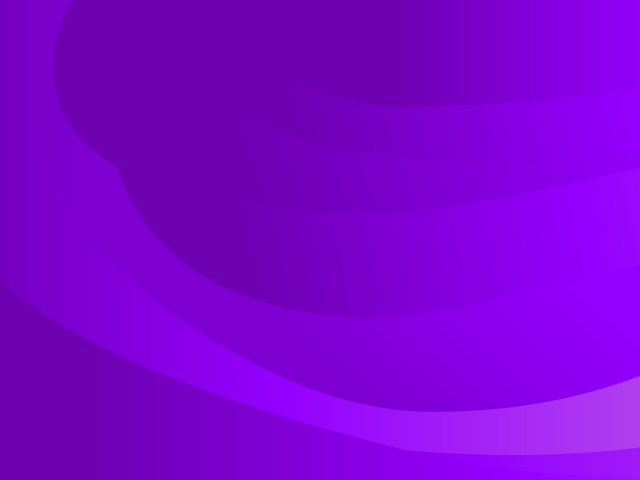
Write a Shadertoy shader that draws this background.

```glsl
const vec3 DEEP_PURPLE = vec3(0.435, 0.0, 0.70);
const vec3 VIVID_VIOLET = vec3(0.58, 0.0, 1.0);
const vec3 PALE_ORCHID = vec3(0.69, 0.24, 0.94);

// Each edge is two quadratic arcs sharing the middle point
const vec2 FLOOR_EDGE[5] = vec2[5](vec2(0.0, 0.42), vec2(0.143, 0.226),
    vec2(0.638, 0.061), vec2(0.84, 0.04), vec2(1.0, 0.068));
const vec2 RIBBON_EDGE[5] = vec2[5](vec2(0.029, 1.0), vec2(0.036, 0.583),
    vec2(0.221, 0.398), vec2(0.461, 0.142), vec2(0.677, 0.142));
const vec2 RIBBON_TAIL[3] = vec2[3](vec2(0.677, 0.142), vec2(0.853, 0.142), vec2(1.0, 0.217));
const vec2 BOWL_EDGE[5] = vec2[5](vec2(0.182, 0.653), vec2(0.26, 0.354),
    vec2(0.573, 0.337), vec2(0.664, 0.337), vec2(1.0, 0.448));
// The side of the bowl is stored as (height, x)
const vec2 BOWL_SIDE[5] = vec2[5](vec2(0.653, 0.182), vec2(0.731, 0.083),
    vec2(0.858, 0.083), vec2(0.934, 0.083), vec2(1.0, 0.115));
const vec2 LOW_FOLD[5] = vec2[5](vec2(0.352, 0.592), vec2(0.456, 0.556),
    vec2(0.547, 0.556), vec2(0.716, 0.556), vec2(1.0, 0.651));
const vec2 MID_FOLD[5] = vec2[5](vec2(0.39, 0.757), vec2(0.521, 0.66),
    vec2(0.768, 0.66), vec2(0.9, 0.66), vec2(1.0, 0.685));
const vec2 HIGH_FOLD[5] = vec2[5](vec2(0.482, 0.821), vec2(0.56, 0.778),
    vec2(0.638, 0.778), vec2(0.781, 0.778), vec2(1.0, 0.814));
const vec2 SLIVER[3] = vec2[3](vec2(0.638, 0.061), vec2(0.78, 0.01), vec2(1.0, 0.005));

// Linear shades: base, slope along x, slope along y
const vec3 FLOOR_SHADE = vec3(-0.22, 1.54, 0.0);
const vec3 RIBBON_SHADE = vec3(0.18, 1.84, 0.0);
const vec3 RIM_SHADE = vec3(-0.362, 1.075, 0.922);
const vec3 RIM_CAP = vec3(0.2, 1.38, 0.0);
const float RIM_MIN = 0.38;
const vec3 BOWL_SHADE = vec3(-0.863, 1.87, 0.281);
const vec3 LOW_SHADE = vec3(-0.87, 1.536, 0.403);
const vec3 MID_SHADE = vec3(-1.18, 1.87, 0.421);
const vec3 TOP_SHADE = vec3(-1.55, 2.48, 0.0);
const float SLIVER_GAIN = 0.1;

// Height of a quadratic arc over x, held flat past its ends
float arcHeight(float x, vec2 a, vec2 b, vec2 c) {
    float run = clamp(x, a.x, c.x) - a.x;
    float lead = b.x - a.x;
    float bend = a.x - 2.0 * b.x + c.x;
    float t = run / (lead + sqrt(max(lead * lead + bend * run, 0.0)));
    return mix(mix(a.y, b.y, t), mix(b.y, c.y, t), t);
}

float edgeHeight(float x, vec2 e[5]) {
    return x < e[2].x ? arcHeight(x, e[0], e[1], e[2]) : arcHeight(x, e[2], e[3], e[4]);
}

// Smooth coverage of the positive side
float cover(float d) {
    return clamp(0.5 + d / max(fwidth(d), 1e-5), 0.0, 1.0);
}

float shade(vec3 ramp, vec2 p) {
    return clamp(dot(ramp, vec3(1.0, p)), 0.0, 2.0);
}

vec3 palette(float tone) {
    vec3 low = mix(DEEP_PURPLE, VIVID_VIOLET, clamp(tone, 0.0, 1.0));
    return mix(low, PALE_ORCHID, clamp(tone - 1.0, 0.0, 1.0));
}

void mainImage(out vec4 fragColor, in vec2 fragCoord) {
    vec2 p = fragCoord / iResolution.xy;

    // Floor with a faint sliver at the lower right
    float sliver = cover(p.y - arcHeight(p.x, SLIVER[0], SLIVER[1], SLIVER[2]));
    float floorTone = shade(FLOOR_SHADE, p)
        + SLIVER_GAIN * sliver * smoothstep(SLIVER[0].x, 0.8, p.x);

    // Bright ribbon and the rim above it
    float ribbonY = p.x < RIBBON_TAIL[0].x ? edgeHeight(p.x, RIBBON_EDGE)
        : arcHeight(p.x, RIBBON_TAIL[0], RIBBON_TAIL[1], RIBBON_TAIL[2]);
    float rimTone = min(max(shade(RIM_SHADE, p), RIM_MIN), min(shade(RIM_CAP, p), 1.0));

    // Folds stacked upward inside the bowl
    vec3 inner = palette(shade(BOWL_SHADE, p));
    inner = mix(inner, palette(shade(LOW_SHADE, p)), cover(p.y - edgeHeight(p.x, LOW_FOLD)));
    inner = mix(inner, palette(shade(MID_SHADE, p)), cover(p.y - edgeHeight(p.x, MID_FOLD)));
    inner = mix(inner, palette(shade(TOP_SHADE, p)), cover(p.y - edgeHeight(p.x, HIGH_FOLD)));
    float bowl = cover(p.y - edgeHeight(p.x, BOWL_EDGE))
        * cover(p.x - edgeHeight(p.y, BOWL_SIDE));

    // Layers from back to front
    vec3 color = palette(floorTone);
    color = mix(color, palette(shade(RIBBON_SHADE, p)), cover(p.y - edgeHeight(p.x, FLOOR_EDGE)));
    color = mix(color, palette(rimTone), cover(p.y - ribbonY));
    color = mix(color, inner, bowl);
    fragColor = vec4(color, 1.0);
}
```
